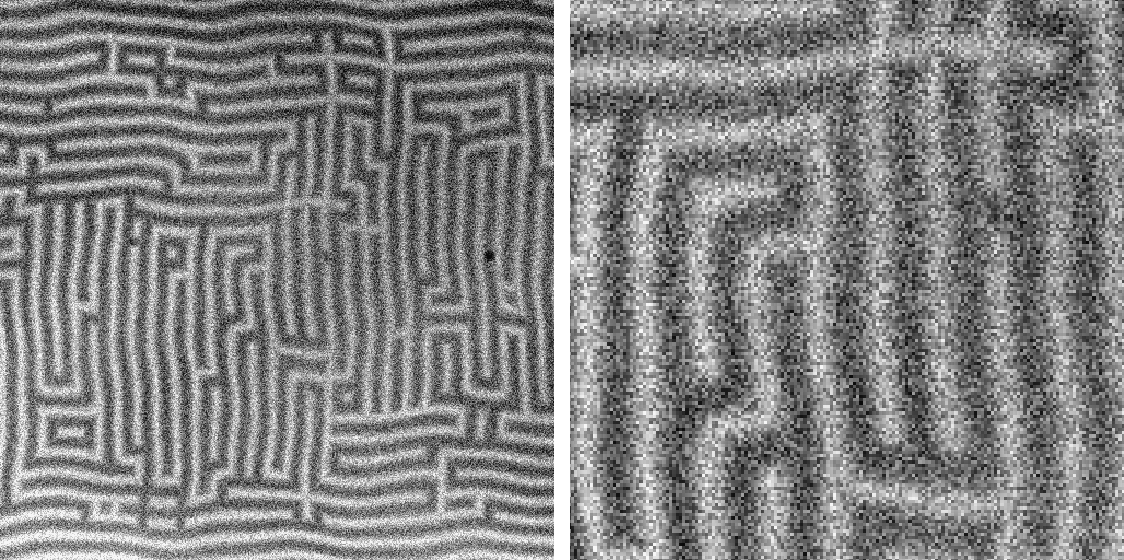
Left, the full canvas; right, a detail of the centre.
This pattern is drawn by a WebGL 1 fragment shader. Its source:

```glsl
precision highp float;
// Grainy maze of bent light and dark stripes, nested around upright and level bars.
uniform vec2 u_resolution;

float hash(vec2 p) {
  p = fract(p * vec2(0.1031, 0.1137));
  p += dot(p, p.yx + 33.33);
  return fract((p.x + p.y) * p.x * 47.3 + p.y * 91.7);
}

// Layered sines that make the stripes sway, upright ones less than level ones.
vec2 sway(vec2 q) {
  vec2 broad = sin(q.yx * vec2(0.52, 0.6) + 1.4 * sin(q * 0.23) + vec2(0.4, 2.1));
  vec2 fine = sin(q.yx * vec2(1.5, 1.4) + 2.0 * sin(q * 0.41 + 1.3));
  return vec2(0.17, 0.22) * broad + 0.06 * fine;
}

// 1 where bars lie level, 0 where they stand upright.
float levelZone(vec2 p) {
  float ends = max(step(0.91, p.y), step(p.y, 0.1));
  float upperLeft = step(p.x, 0.53) * step(0.58, p.y);
  float lowerRight = step(0.88, p.x) * step(p.y, 0.46);
  return max(ends, max(upperLeft, lowerRight));
}

// Squared-off distance to the nearest bar, in stripe periods.
// Bars sit on a whole or half period grid so that facing stripes join.
float mazeDistance(vec2 q, vec2 periods) {
  float nearest = min(abs(q.y - periods.y + 1.0), abs(q.y - 1.0));
  vec2 home = floor(q / 4.0);
  for (int j = -2; j <= 2; j++) {
    for (int i = -2; i <= 2; i++) {
      vec2 cell = home + vec2(float(i), float(j));
      vec2 key = cell + 17.0;
      float halfStep = 0.5 * step(0.5, hash(key + 3.7));
      vec2 center = cell * 4.0 + halfStep
                  + floor(4.0 * vec2(hash(key), hash(key + 51.3)));
      float stray = step(0.94, hash(key + 87.1));
      float level = abs(levelZone((cell * 4.0 + 2.0) / periods) - stray);
      float reach = 3.0 + floor(3.0 * hash(key + 29.9)) - 2.0 * stray;
      vec2 gap = max(abs(q - center) - reach * vec2(level, 1.0 - level), 0.0);
      float d = pow(pow(gap.x, 6.0) + pow(gap.y, 6.0) + 1e-9, 1.0 / 6.0);
      nearest = min(nearest, d + halfStep);
    }
  }
  return nearest;
}

void main() {
  vec2 p = gl_FragCoord.xy / u_resolution.y;
  vec2 periods = vec2(29.0, 27.0);
  vec2 q = p * periods;
  q += sway(q);

  // Stripes, paler in contrast toward the right of the middle.
  float phase = 6.28318 * mazeDistance(q, periods);
  float stripe = cos(phase) + 0.1 * cos(2.0 * phase);
  vec2 fromHaze = p - vec2(0.7, 0.55);
  float haze = exp(-8.0 * dot(fromHaze, fromHaze));
  float patchy = sin(p.x * 13.0 + 2.0 * sin(p.y * 9.0)) * sin(p.y * 11.0 + 1.0);
  float shade = 0.505 + stripe * (0.215 - 0.085 * haze + 0.025 * patchy);

  // Uneven light: bright lower left and foot, dim top and right.
  shade += 0.17 * (0.5 - p.y) + 0.1 * (0.5 - p.x);
  shade += 0.08 * (1.0 - smoothstep(0.0, 0.14, p.y)) - 0.05 * smoothstep(0.9, 1.0, p.y);
  shade += 0.03 * sin(p.x * 9.0 + 2.0 * sin(p.y * 7.0));

  // Two small dark pits.
  for (int i = 0; i < 2; i++) {
    float k = float(i);
    float r = length(p - vec2(0.24 + 0.635 * k, 0.568 - 0.025 * k));
    shade -= 0.4 * (1.0 - smoothstep(0.003, 0.013, r));
  }

  // Fine grain.
  vec2 speck = floor(p * 512.0);
  float grain = hash(speck + 0.5) + hash(speck + 711.3) - 1.0;
  shade += 0.33 * grain;

  gl_FragColor = vec4(vec3(clamp(shade, 0.04, 0.97)), 1.0);
}
```
